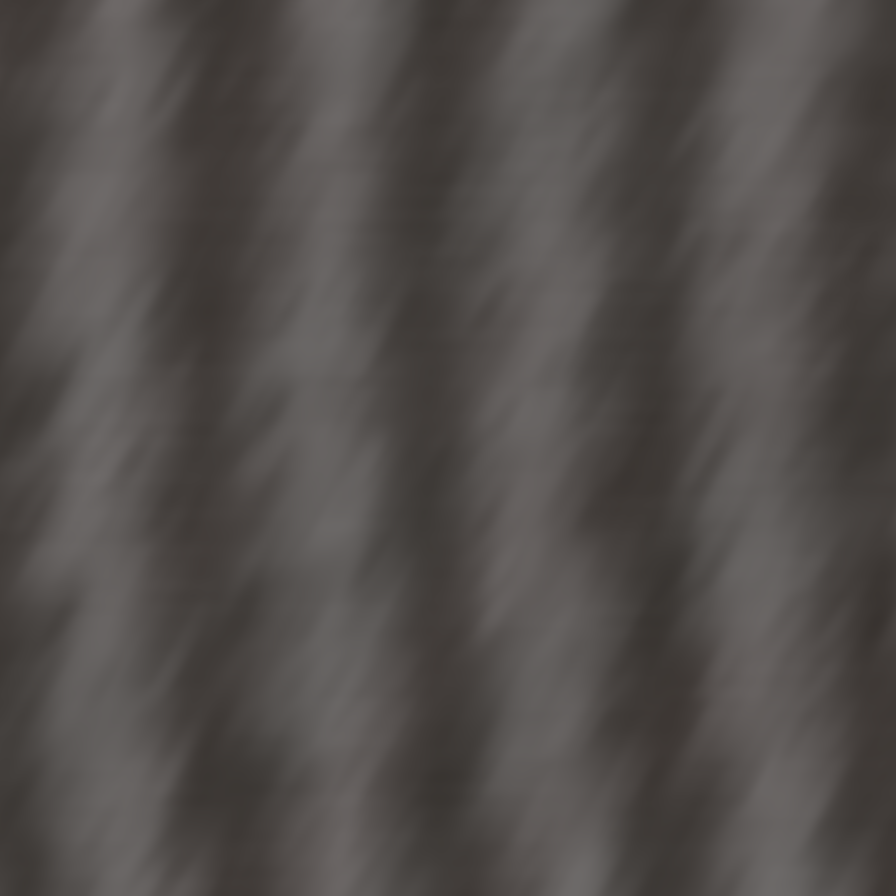
Write a WebGL 1 fragment shader that draws this texture.

```glsl
precision highp float;

// Soft, out-of-focus ribbed cloth: four upright pale ribs between dark grooves.
// Each rib is a cosine profile; short slanted noise streaks shift its edges into
// serrated fibres and add worn light and dark marks, crossed by faint weft rows.

uniform vec2 u_resolution;

const float RIB_PITCH = 0.2465;    // distance between rib centres
const float RIB_START = 0.108;     // centre of the first rib
const float RIB_BOW = 0.12;        // sideways bend towards top and bottom
const float BOW_HEIGHT = 0.52;     // height where the bend is zero
const float RIB_CONTRAST = 0.42;
const float FIBRE_SLANT = 0.56;    // sideways run per unit of height
const vec2 FIBRE_CELLS = vec2(19.0, 9.0);
const vec2 FINE_CELLS = vec2(46.0, 17.0);
const float EDGE_SHIFT = 0.052;    // how far fibres push the rib edges
const float STREAK_WEAR = 0.38;
const float PATCH_WEAR = 0.14;
const vec2 WEFT_CELLS = vec2(10.0, 75.0);
const float WEFT_WEAR = 0.045;
const float TINT_AMOUNT = 0.006;

const vec3 GROOVE_COLOR = vec3(0.232, 0.213, 0.200);
const vec3 RIB_COLOR = vec3(0.412, 0.396, 0.391);
const vec3 TINT_COLOR = vec3(-1.0, 0.5, 0.4);   // warm to cool drift

float hash(vec2 p) {
  vec3 q = fract(p.xyx * vec3(0.1031, 0.1030, 0.0973));
  q += dot(q, q.yzx + 33.33);
  return fract((q.x + q.y) * q.z);
}

// Smooth value noise in the range -0.5 to 0.5
float noise(vec2 p) {
  vec2 cell = floor(p);
  vec2 f = fract(p);
  f = f * f * f * (f * (f * 6.0 - 15.0) + 10.0);
  float low = mix(hash(cell), hash(cell + vec2(1.0, 0.0)), f.x);
  float high = mix(hash(cell + vec2(0.0, 1.0)), hash(cell + vec2(1.0, 1.0)), f.x);
  return mix(low, high, f.y) - 0.5;
}

// Two layers of noise drawn out along the fibre direction
float fibres(vec2 slanted, float seed) {
  float broad = noise(slanted * FIBRE_CELLS + seed);
  float fine = noise(slanted * FINE_CELLS + seed * 1.7);
  return broad * 0.68 + fine * 0.38;
}

void main() {
  vec2 uv = gl_FragCoord.xy / u_resolution;
  vec2 slanted = vec2(uv.x - FIBRE_SLANT * uv.y + 2.0, uv.y + 3.0);

  // Ribs, bowed sideways and serrated by the fibres
  float rise = uv.y - BOW_HEIGHT;
  float across = uv.x - RIB_START - RIB_BOW * rise * rise;
  across += EDGE_SHIFT * fibres(slanted, 11.0);
  float rib = cos(6.28318 * across / RIB_PITCH);

  // Wear: streaks strongest on the ribs, broad patches, faint weft rows
  float tone = 0.5 + RIB_CONTRAST * rib;
  tone += STREAK_WEAR * (0.8 + 0.2 * rib) * fibres(slanted, 37.0);
  tone += PATCH_WEAR * noise(uv * vec2(5.0, 7.0) + 53.0);
  tone += WEFT_WEAR * noise(uv * WEFT_CELLS + 71.0);

  vec3 color = mix(GROOVE_COLOR, RIB_COLOR, clamp(tone, -0.12, 1.1));
  color += TINT_COLOR * TINT_AMOUNT * noise(slanted * vec2(9.0, 5.0) + 89.0);
  gl_FragColor = vec4(color, 1.0);
}
```
